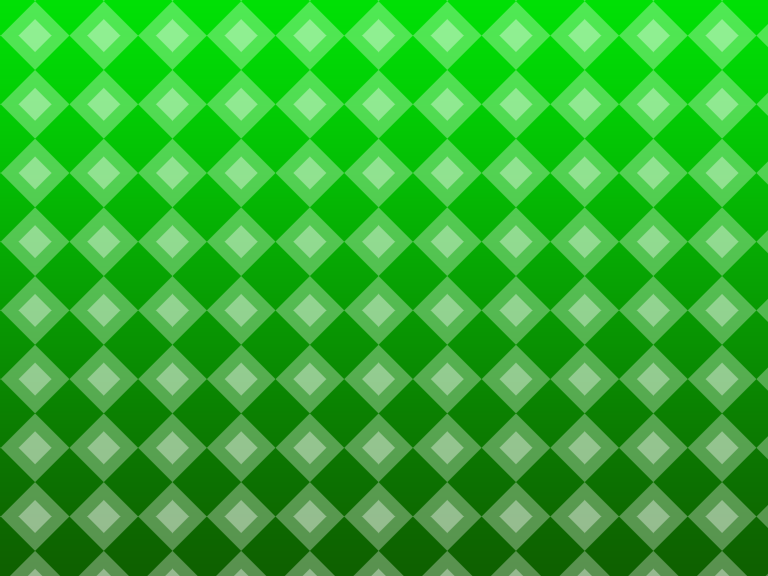
Reproduce this pattern procedurally as a Shadertoy shader.

```glsl
// Rows of translucent white diamonds, touching at their corners, over a
// vertical green gradient. Each cell of a square grid holds two nested
// diamonds, drawn from the city-block distance to the cell centre.

const float PITCH = 0.11927;                        // cell size, in canvas heights
const vec2  FIRST_CENTRE = vec2(0.0609, 0.0618);    // from the top left corner
const float OUTER_RADIUS = 0.5;                     // half diagonals, in cells
const float INNER_RADIUS = 0.24;
const float OUTER_WHITE = 0.31;                     // share of white in each diamond
const float INNER_WHITE = 0.56;
const vec3  TOP_GREEN = vec3(0.0, 0.88, 0.02);
const vec3  BOTTOM_GREEN = vec3(0.055, 0.375, 0.0);
const float GRADIENT_EASE = 0.35;                   // 0 is linear, 1 is fully eased

// Vertical gradient; depth runs from 0 at the top to 1 at the bottom.
vec3 background(float depth) {
    float blend = mix(depth, smoothstep(0.0, 1.0, depth), GRADIENT_EASE);
    return mix(TOP_GREEN, BOTTOM_GREEN, blend);
}

// Coverage of a diamond centred in its cell, with a smoothed edge.
float diamond(vec2 cell, float radius, float softness) {
    float edge = abs(cell.x) + abs(cell.y) - radius;
    return 1.0 - smoothstep(-softness, softness, edge);
}

void mainImage(out vec4 fragColor, in vec2 fragCoord) {
    // Position from the top left corner, in canvas heights
    vec2 p = vec2(fragCoord.x, iResolution.y - fragCoord.y) / iResolution.y;

    // Local cell coordinates, -0.5 to 0.5
    vec2 cell = fract((p - FIRST_CENTRE) / PITCH + 0.5) - 0.5;
    float softness = 1.0 / (PITCH * iResolution.y);

    // Nested diamonds over the gradient
    float white = OUTER_WHITE * diamond(cell, OUTER_RADIUS, softness);
    white = mix(white, INNER_WHITE, diamond(cell, INNER_RADIUS, softness));

    fragColor = vec4(mix(background(p.y), vec3(1.0), white), 1.0);
}
```
